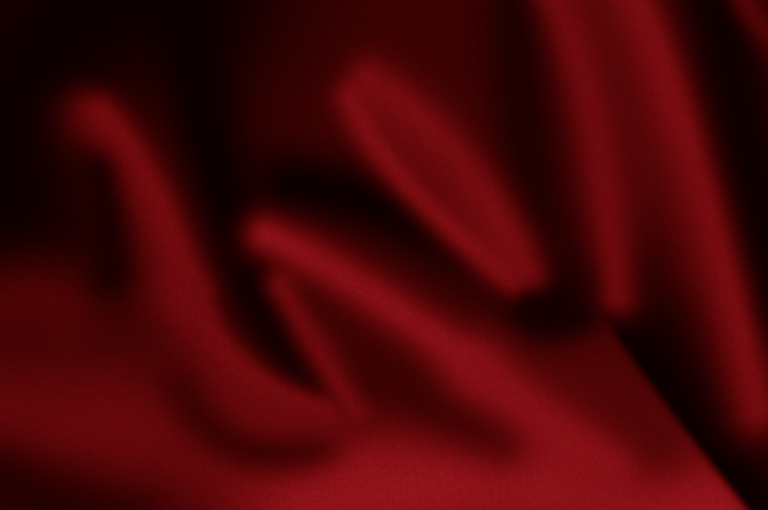
This texture is drawn by a WebGL 2 fragment shader. Its source:

```glsl
#version 300 es
precision highp float;
// Draped red satin: a dim cloth is shaded by soft curved strokes, broad
// shadows first and lit crests last. Each stroke is a curve distance with its
// own falloff on either side; a ramp and a fine weave turn shade into colour.

uniform vec2 u_resolution;
out vec4 fragColor;

const float ASPECT = 1.506;
const int STEPS = 14;

float hash(vec2 p) {
    return fract(sin(dot(p, vec2(127.1, 311.7))) * 43758.5453);
}

float noise(vec2 p) {
    vec2 i = floor(p), f = fract(p);
    f = f * f * (3.0 - 2.0 * f);
    vec2 e = vec2(1.0, 0.0);
    return mix(mix(hash(i), hash(i + e), f.x),
               mix(hash(i + e.yx), hash(i + e.xx), f.x), f.y);
}

vec2 bezier(vec2 a, vec2 b, vec2 c, float t) {
    return mix(mix(a, b, t), mix(b, c, t), t);
}

// Blends shade towards level along a curve; width = (left, right) of travel
float stroke(float shade, vec2 p, vec2 a, vec2 b, vec2 c, vec2 width, float level) {
    float nearest = 1e3, side = 0.0;
    vec2 from = a;
    for (int i = 1; i <= STEPS; i++) {
        vec2 to = bezier(a, b, c, float(i) / float(STEPS));
        vec2 dir = to - from, rel = p - from;
        float h = clamp(dot(rel, dir) / dot(dir, dir), 0.0, 1.0);
        float d = length(rel - dir * h);
        if (d < nearest) {
            nearest = d;
            side = (dir.x * rel.y - dir.y * rel.x) / (length(dir) * max(d, 1e-4));
        }
        from = to;
    }
    float w = mix(width.y, width.x, smoothstep(-1.0, 1.0, side));
    return mix(shade, level, exp(-nearest * nearest / (w * w)));
}

// Broad light and dark areas of the cloth
float backdrop(vec2 p) {
    float s = 0.24;
    s = stroke(s, p, vec2(0.36, 1.04), vec2(0.0, 1.0), vec2(0.0, 0.58), vec2(0.24), 0.05);
    s = stroke(s, p, vec2(0.0, 0.40), vec2(0.06, 0.42), vec2(0.12, 0.40), vec2(0.09), 0.29);
    s = stroke(s, p, vec2(0.0, 0.17), vec2(0.3, 0.17), vec2(0.6, 0.08), vec2(0.14), 0.40);
    s = stroke(s, p, vec2(0.62, 0.0), vec2(0.85, 0.1), vec2(1.4, 0.0), vec2(0.16), 0.57);
    s = stroke(s, p, vec2(0.0, 0.05), vec2(0.1, 0.0), vec2(0.24, -0.05), vec2(0.09), 0.14);
    s = stroke(s, p, vec2(1.18, 1.0), vec2(1.28, 0.8), vec2(1.33, 0.5), vec2(0.13), 0.30);
    s = stroke(s, p, vec2(1.02, 0.34), vec2(1.15, 0.28), vec2(1.28, 0.14), vec2(0.09), 0.31);
    return s;
}

// Long sweeping fold with a deep valley on its right
float leftFold(float s, vec2 p) {
    s = stroke(s, p, vec2(0.36, 0.98), vec2(0.43, 0.45), vec2(0.645, 0.235), vec2(0.09, 0.07), 0.05);
    s = stroke(s, p, vec2(0.36, 0.24), vec2(0.44, 0.07), vec2(0.62, 0.13), vec2(0.05), 0.23);
    s = stroke(s, p, vec2(0.20, 0.78), vec2(0.29, 0.69), vec2(0.38, 0.43), vec2(0.04, 0.08), 0.44);
    s = stroke(s, p, vec2(0.38, 0.43), vec2(0.45, 0.24), vec2(0.64, 0.20), vec2(0.03, 0.07), 0.43);
    s = stroke(s, p, vec2(0.19, 0.66), vec2(0.21, 0.56), vec2(0.22, 0.46), vec2(0.04, 0.05), 0.11);
    return s;
}

// Rounded fold at the top and the dark gaps around it
float upperFold(float s, vec2 p) {
    s = stroke(s, p, vec2(1.01, 1.0), vec2(1.02, 0.65), vec2(1.1, 0.42), vec2(0.07), 0.12);
    s = stroke(s, p, vec2(0.57, 0.64), vec2(0.80, 0.62), vec2(1.06, 0.40), vec2(0.07), 0.05);
    s = stroke(s, p, vec2(0.74, 0.80), vec2(0.86, 0.69), vec2(0.99, 0.50), vec2(0.065), 0.39);
    s = stroke(s, p, vec2(0.69, 0.81), vec2(0.74, 0.66), vec2(1.02, 0.44), vec2(0.03, 0.035), 0.47);
    s = stroke(s, p, vec2(0.72, 0.84), vec2(0.90, 0.74), vec2(1.03, 0.46), vec2(0.045, 0.03), 0.45);
    return s;
}

// Diagonal crest across the middle, its hollow and its branch
float middleFold(float s, vec2 p) {
    s = stroke(s, p, vec2(0.66, 0.34), vec2(0.82, 0.22), vec2(0.98, 0.16), vec2(0.07), 0.23);
    s = stroke(s, p, vec2(0.55, 0.44), vec2(0.62, 0.32), vec2(0.70, 0.19), vec2(0.035), 0.41);
    s = stroke(s, p, vec2(0.52, 0.54), vec2(0.70, 0.46), vec2(0.94, 0.275), vec2(0.045, 0.05), 0.52);
    s = stroke(s, p, vec2(0.94, 0.275), vec2(1.05, 0.19), vec2(1.18, 0.08), vec2(0.06, 0.07), 0.52);
    return s;
}

// Hanging folds on the right and the shadow behind the cloth edge
float rightFolds(float s, vec2 p) {
    s = stroke(s, p, vec2(1.04, 0.40), vec2(1.12, 0.36), vec2(1.19, 0.41), vec2(0.035), 0.09);
    s = stroke(s, p, vec2(1.19, 0.39), vec2(1.32, 0.20), vec2(1.50, -0.02), vec2(0.15, 0.015), 0.05);
    s = stroke(s, p, vec2(1.40, 1.02), vec2(1.46, 0.75), vec2(1.53, 0.4), vec2(0.09), 0.06);
    s = stroke(s, p, vec2(1.08, 1.02), vec2(1.17, 0.85), vec2(1.21, 0.42), vec2(0.05, 0.045), 0.42);
    s = stroke(s, p, vec2(1.24, 1.02), vec2(1.34, 0.82), vec2(1.49, 0.20), vec2(0.04, 0.065), 0.46);
    s = stroke(s, p, vec2(1.46, 1.0), vec2(1.49, 0.95), vec2(1.53, 0.91), vec2(0.03), 0.30);
    return s;
}

// Deep red to rose; green and blue rise only in the highlights
vec3 satin(float s) {
    return vec3(s, vec2(0.30, 0.42) * pow(s, 2.5));
}

void main() {
    vec2 p = gl_FragCoord.xy / u_resolution * vec2(ASPECT, 1.0);
    float shade = backdrop(p);
    shade = leftFold(shade, p);
    shade = upperFold(shade, p);
    shade = middleFold(shade, p);
    shade = rightFolds(shade, p);

    // Fine threads and slow unevenness
    float weave = noise(p * 300.0) - 0.5;
    float drift = noise(p * 9.0) - 0.5;
    shade *= 1.0 + 0.09 * weave + 0.05 * drift;
    fragColor = vec4(satin(max(shade, 0.0)), 1.0);
}
```
